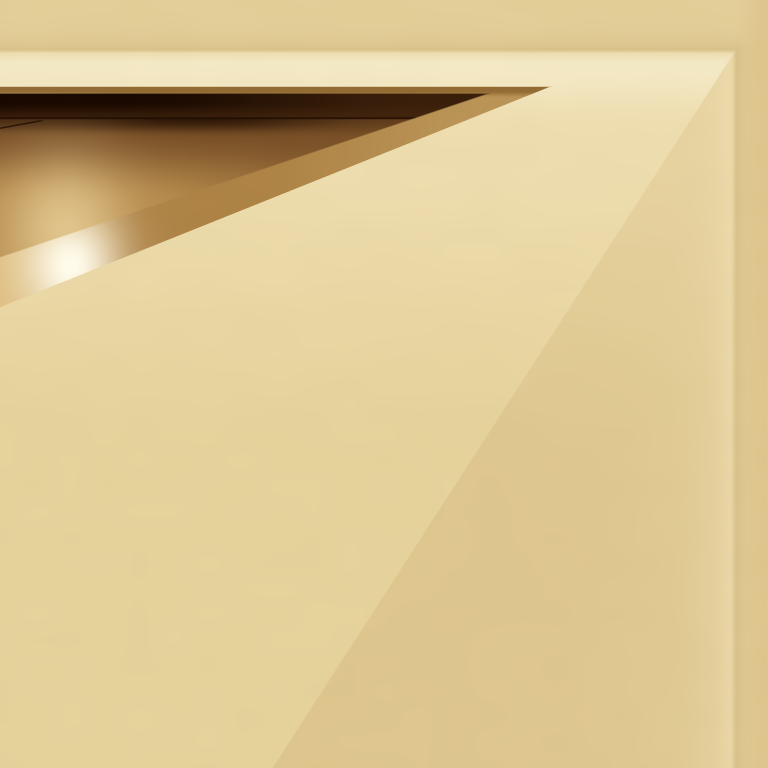
This background is drawn by a Shadertoy shader. Its source:

```glsl
const vec3 SAND = vec3(0.89, 0.805, 0.595);
const vec3 CREAM = vec3(0.958, 0.918, 0.785);
const vec3 OCHRE = vec3(0.73, 0.58, 0.34);
const vec3 BRONZE = vec3(0.47, 0.31, 0.15);
const vec3 UMBER = vec3(0.28, 0.16, 0.06);
const vec3 SOOT = vec3(0.10, 0.035, 0.0);
const vec3 SHINE = vec3(1.0, 0.985, 0.92);

// Signed distance to the line a-b, positive on its left
float side(vec2 p, vec2 a, vec2 b) {
    vec2 d = normalize(b - a);
    return d.x * (p.y - a.y) - d.y * (p.x - a.x);
}

float cover(float d, float px) {
    return clamp(d / px + 0.5, 0.0, 1.0);
}

float glow(vec2 p, vec2 center, vec2 radius) {
    vec2 q = (p - center) / radius;
    return exp(-dot(q, q));
}

float hash(vec2 p) {
    return fract(sin(dot(p, vec2(127.1, 311.7))) * 43758.55);
}

float noise(vec2 p) {
    vec2 i = floor(p), f = fract(p);
    f = f * f * (3.0 - 2.0 * f);
    float low = mix(hash(i), hash(i + vec2(1, 0)), f.x);
    float high = mix(hash(i + vec2(0, 1)), hash(i + vec2(1, 1)), f.x);
    return mix(low, high, f.y);
}

// Wall with a soft shadow around the panel corner
vec3 wall(vec2 p, vec2 corner) {
    vec2 away = p - corner;
    float dist = length(max(away, 0.0));
    vec3 base = mix(SAND, vec3(0.87, 0.775, 0.555), smoothstep(0.0, 0.04, away.x));
    return base - vec3(0.05, 0.06, 0.07) * exp(-dist / 0.012);
}

// Large left face with a bright bevel along its top
vec3 mainFace(vec2 p, float top) {
    float depth = top - p.y;
    vec3 color = mix(vec3(0.93, 0.865, 0.685), vec3(0.898, 0.82, 0.605),
                     smoothstep(0.06, 0.55, depth));
    float bevel = smoothstep(0.0, 0.016, depth) * (1.0 - smoothstep(0.02, 0.10, depth));
    return mix(color, CREAM, 0.85 * bevel);
}

// Shaded right face, lit along its outer edge
vec3 sideFace(vec2 p, vec2 corner) {
    vec3 color = mix(vec3(0.867, 0.775, 0.553), vec3(0.905, 0.83, 0.635),
                     smoothstep(0.35, 0.93, p.y));
    float edge = corner.x - p.x;
    color = mix(color, vec3(0.90, 0.82, 0.62), 0.55 * exp(-edge / 0.12));
    float lip = exp(-edge / 0.022) * smoothstep(0.0, 0.008, edge);
    return mix(color, vec3(0.945, 0.885, 0.72), 0.65 * lip);
}

// Sloped rim of the opening with a polished hot spot
vec3 rimColor(vec2 p) {
    vec3 color = mix(vec3(0.68, 0.51, 0.27), OCHRE, smoothstep(0.3, 0.65, p.x));
    color = mix(color, vec3(0.86, 0.73, 0.48), 1.0 - smoothstep(0.0, 0.20, p.x));
    color = mix(color, SHINE, glow(p, vec2(0.092, 0.655), vec2(0.065, 0.075)));
    return mix(color, vec3(0.57, 0.42, 0.20), smoothstep(0.872, 0.882, p.y));
}

// Recess with a dark ceiling, a seam and a reflected light
vec3 recessColor(vec2 p, float ceiling, float px) {
    float drop = ceiling - p.y;
    vec3 back = mix(UMBER, BRONZE, smoothstep(0.0, 0.025, drop));
    back = mix(back, vec3(0.70, 0.53, 0.29), smoothstep(0.012, 0.11, drop));
    back = mix(back, BRONZE, 0.6 * smoothstep(0.2, 0.5, p.x));
    back = mix(back, SOOT, 0.55 * glow(p, vec2(0.27, ceiling), vec2(0.16, 0.014)));
    back = mix(back, vec3(0.91, 0.81, 0.59),
               0.85 * glow(p, vec2(0.085, 0.70), vec2(0.08, 0.09)));

    vec3 shade = mix(SOOT, UMBER, 0.7 * smoothstep(0.15, 0.55, p.x));
    shade = mix(shade, UMBER, 0.6 * smoothstep(0.022, 0.0, p.y - ceiling));
    vec3 color = mix(back, shade, cover(p.y - ceiling, px));

    float seam = cover(0.0012 - abs(drop), px);
    float chamfer = abs(side(p, vec2(0.0, 0.833), vec2(0.06, 0.844)));
    seam = max(seam, cover(0.001 - chamfer, px) * (1.0 - smoothstep(0.05, 0.06, p.x)));
    return mix(color, SOOT, 0.75 * seam);
}

void mainImage(out vec4 fragColor, in vec2 fragCoord) {
    vec2 p = fragCoord / iResolution.xy;
    float px = 1.0 / min(iResolution.x, iResolution.y);
    vec2 corner = vec2(0.957, 0.933);

    // Panel and its diagonal fold
    float fold = side(p, vec2(0.355, 0.0), corner);
    vec3 panel = mix(sideFace(p, corner), mainFace(p, corner.y), cover(fold, 1.5 * px));
    float inside = min(corner.x - p.x, corner.y - p.y);
    vec3 color = mix(wall(p, corner), panel, cover(inside, 0.004 + px));

    // Wedge opening, rim first and then recess
    float outer = min(0.887 - p.y, side(p, vec2(0.0, 0.600), vec2(0.716, 0.887)));
    float inner = min(0.878 - p.y, side(p, vec2(0.0, 0.665), vec2(0.635, 0.878)));
    color = mix(color, rimColor(p), cover(outer, px));
    color = mix(color, recessColor(p, 0.846, px), cover(inner, 1.5 * px));

    // Faint mottling
    color += 0.006 * (noise(p * vec2(22.0, 30.0)) - 0.5);
    fragColor = vec4(clamp(color, 0.0, 1.0), 1.0);
}
```
